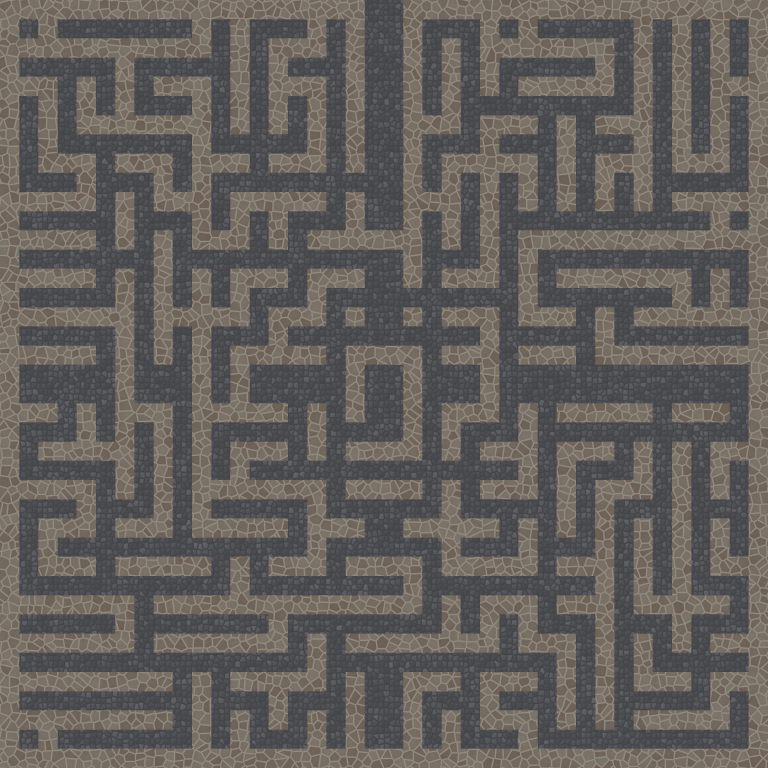
Reproduce this pattern procedurally as a Shadertoy shader.

```glsl
// Top-down maze of tan flagstone walls and dark cobbled corridors.
#define CELLS 40.0          // maze cells along each side
#define FOLLOW 0.35         // chance that a wall follows its neighbourhood
#define FLAG_SCALE 2.1      // flagstones per cell
#define COBBLE_SCALE 3.6    // cobbles per cell
#define SAMPLES 3           // antialiasing samples per axis
#define MORTAR vec3(0.575, 0.545, 0.50)
#define FLAG_DARK vec3(0.42, 0.37, 0.33)
#define FLAG_LIGHT vec3(0.48, 0.45, 0.41)
#define GAP vec3(0.265, 0.275, 0.287)
#define COBBLE_DARK vec3(0.29, 0.295, 0.31)
#define COBBLE_LIGHT vec3(0.375, 0.375, 0.397)

vec2 hash2(vec2 p) {
    vec3 q = fract(p.xyx * vec3(0.1031, 0.1030, 0.0973));
    q += dot(q, q.yzx + 33.33);
    return fract((q.xx + q.yz) * q.zy);
}

// Cellular stones: x = distance to the joint, y = stone id, zw = offset from its centre.
vec4 stones(vec2 p, float jitter) {
    vec2 base = floor(p), nearest = vec2(9.0), second = vec2(9.0);
    float id = 0.0;
    for (int j = -2; j <= 2; j++)
    for (int i = -2; i <= 2; i++) {
        vec2 g = base + vec2(i, j);
        vec2 r = g + 0.5 + jitter * (hash2(g + 7.0) - 0.5) - p;
        if (dot(r, r) < dot(nearest, nearest)) {
            second = nearest;
            nearest = r;
            id = hash2(g + 61.0).x;
        } else if (dot(r, r) < dot(second, second)) {
            second = r;
        }
    }
    float joint = dot(0.5 * (nearest + second), normalize(second - nearest));
    return vec4(joint, id, -nearest);
}

// Direction in which a post grows its wall.
vec2 heading(vec2 post) {
    vec2 h = hash2(post + 19.0);
    float pick = h.x < FOLLOW ? hash2(floor(post / 3.0) + 83.0).x : h.y;
    float quarter = floor(pick * 4.0);
    float way = quarter < 2.0 ? 1.0 : -1.0;
    return mod(quarter, 2.0) < 0.5 ? vec2(way, 0.0) : vec2(0.0, way);
}

bool isWall(vec2 cell) {
    // The two middle rows and columns share one index, giving wide central lanes.
    vec2 u = cell - step(CELLS * 0.5, cell);
    float last = CELLS - 2.0, middle = 0.5 * last;

    // Entrance lane from the top, then the outer border
    if (cell.y > CELLS * 0.8 - 1.0 && abs(u.x - middle) < 1.5)
        return abs(u.x - middle) > 0.5;
    if (min(u.x, u.y) < 0.5 || max(u.x, u.y) > last - 0.5) return true;

    // Central chamber with one door and a lane around it
    vec2 d = abs(u - vec2(middle, middle - 1.0)) - vec2(1.0, 2.0);
    float ring = max(d.x, d.y);
    if (ring < 1.5)
        return abs(ring) < 0.5 && u != vec2(middle - 1.0, middle - 2.0);

    // Posts on even cells, walls between them
    vec2 odd = mod(u, 2.0);
    if (odd.x + odd.y < 0.5) return true;
    if (odd.x + odd.y > 1.5) return false;
    vec2 a = (u - odd) * 0.5;
    return heading(a) == odd || heading(a + odd) == -odd;
}

vec3 flagstone(vec2 p) {
    vec4 s = stones(p * FLAG_SCALE, 0.9);
    vec3 stone = mix(FLAG_DARK, FLAG_LIGHT, s.y);
    stone += 0.025 * (0.5 - length(s.zw));
    return mix(MORTAR, stone, smoothstep(0.03, 0.12, s.x));
}

vec3 cobble(vec2 p) {
    vec4 s = stones(p * COBBLE_SCALE * vec2(1.0, 0.9), 0.6);
    vec3 stone = mix(COBBLE_DARK, COBBLE_LIGHT, s.y * s.y);
    stone += 0.05 * dot(s.zw, vec2(-0.6, 0.8));
    return mix(GAP, stone, smoothstep(0.04, 0.2, s.x));
}

void mainImage(out vec4 fragColor, in vec2 fragCoord) {
    vec3 sum = vec3(0.0);
    for (int j = 0; j < SAMPLES; j++)
    for (int i = 0; i < SAMPLES; i++) {
        vec2 offset = (vec2(i, j) + 0.5) / float(SAMPLES) - 0.5;
        vec2 p = (fragCoord + offset) / iResolution.xy * CELLS;
        sum += isWall(floor(p)) ? flagstone(p) : cobble(p);
    }
    fragColor = vec4(sum / float(SAMPLES * SAMPLES), 1.0);
}
```
